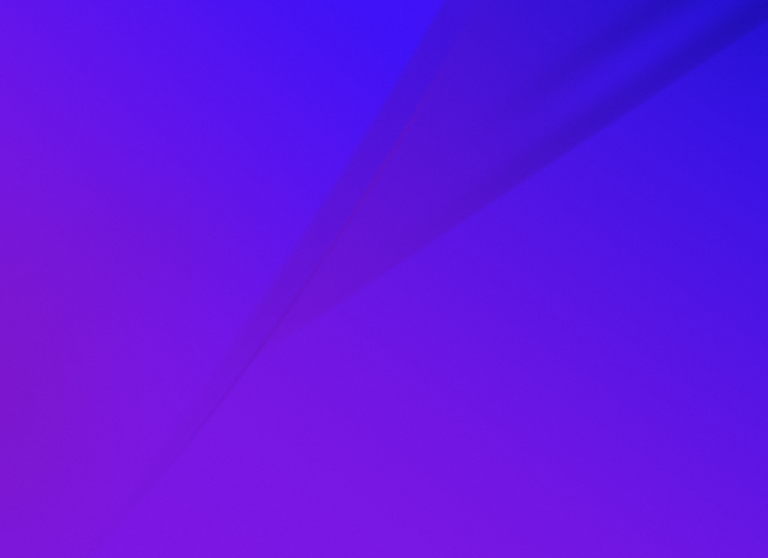
This background is drawn by a Shadertoy shader. Its source:

```glsl
// Folded violet-to-blue sheet with a soft shaded crease fanning to the upper right.

const vec3 VIOLET = vec3(0.49, 0.09, 0.89);
const vec3 LEFT_BLUE = vec3(0.25, 0.07, 0.965);
const vec3 RIGHT_BLUE = vec3(0.15, 0.07, 0.90);
const vec3 CREASE_COLOR = vec3(0.40, 0.07, 0.76);
const float EDGE_SOFT = 0.005;      // softness of the sheet edge
const float FOLD_SHADE = 0.06;      // darkening inside the fold
const float FOLD_WARMTH = 0.025;    // red added inside the fold
const float STREAK_SHADE = 0.075;   // darkening of the two streaks
const float CREASE_MIX = 0.5;       // strength of the thin crease
const float CORNER_SHADE = 0.08;    // darkening of the far corner
const float LEFT_SHADE = 0.09;      // darkening of the left side
const float GRAIN = 0.004;          // amplitude of the fine grain
const float GRAIN_ROWS = 372.0;     // grain cells over the height

// Horizontal position of the sheet edge and of the crease at height y
float sheetEdge(float y) { return 0.111 + y * (0.52 - 0.052 * y); }
float creaseLine(float y) { return 0.122 + y * (0.62 - 0.117 * y); }

// Height of the lower edge of the fold at x
float foldEdge(float x) { return 0.964 - 0.91 * (1.0 - x); }

float bell(float d, float width) { return exp(-d * d / (width * width)); }

float hash(vec2 cell) {
    vec3 q = fract(cell.xyx * 0.1031);
    q += dot(q, q.yzx + 33.33);
    return fract((q.x + q.y) * q.z);
}

// Linear ramp that eases into its upper limit of one
float softRamp(float t) {
    t = max(t, 0.0);
    return t / pow(1.0 + pow(t, 8.0), 0.125);
}

vec3 leftSheet(vec2 p) {
    float t = (0.30 * (0.45 - p.x) + 0.25 * (1.0 - p.y)) / 0.24;
    vec3 color = mix(LEFT_BLUE, VIOLET, softRamp(t));
    float side = bell(p.x, 0.15) * bell(p.y - 0.32, 0.35);
    float diagonal = 0.4 * bell(p.x - 0.2, 0.12) * bell(p.y - 0.57, 0.12);
    color.b *= 1.0 - LEFT_SHADE * (side + diagonal);
    return color;
}

vec3 rightSheet(vec2 p) {
    float t = (0.25 * (1.0 - p.x) + 0.26 * (1.0 - p.y)) / 0.34;
    vec3 color = mix(RIGHT_BLUE, VIOLET, softRamp(t));
    return color * (1.0 - CORNER_SHADE * bell(length(p - 1.0), 0.16));
}

// Fold interior: an even tone with two streaks and a lit gap
vec3 shadeFold(vec3 color, vec2 p) {
    float height = p.y - foldEdge(p.x);
    float inside = smoothstep(-0.007, 0.007, height) * smoothstep(0.28, 0.48, p.y);
    float reach = smoothstep(0.58, 0.82, p.x);
    float gap = bell(height - 0.09, 0.04) * smoothstep(0.66, 0.85, p.x);
    float streaks = bell(height - 0.03, 0.032) * smoothstep(0.45, 0.80, p.x)
                  + bell(height - 0.152, 0.035) * reach;
    color.r += FOLD_WARMTH * inside * (1.0 - reach);
    return color * (1.0 - inside * (FOLD_SHADE * (1.0 - gap) + STREAK_SHADE * streaks));
}

void mainImage(out vec4 fragColor, in vec2 fragCoord) {
    vec2 p = fragCoord / iResolution.xy;
    float fromEdge = p.x - sheetEdge(p.y);
    float fromCrease = p.x - creaseLine(p.y);

    // Two sheets meeting along the curved edge; the strip beside it is translucent
    float softness = EDGE_SOFT + 0.012 * (1.0 - p.y);
    float onRight = smoothstep(-softness, softness, fromEdge);
    float pastCrease = smoothstep(-0.012, 0.006, fromCrease);
    vec3 left = leftSheet(p);
    vec3 right = shadeFold(rightSheet(p), p);
    vec3 strip = mix(left, right, 0.65) * 0.975;
    vec3 color = mix(left, mix(strip, right, pastCrease), onRight);

    // Thin crease, fading toward both ends
    float creaseFade = smoothstep(0.0, 0.45, p.y) * (1.0 - smoothstep(0.70, 0.95, p.y));
    color = mix(color, CREASE_COLOR, CREASE_MIX * creaseFade * bell(fromCrease, 0.0035));

    // Fine grain in cells that scale with the canvas
    vec2 cell = floor(fragCoord / iResolution.y * GRAIN_ROWS);
    color += GRAIN * (2.0 * hash(cell) - 1.0);

    fragColor = vec4(color, 1.0);
}
```
